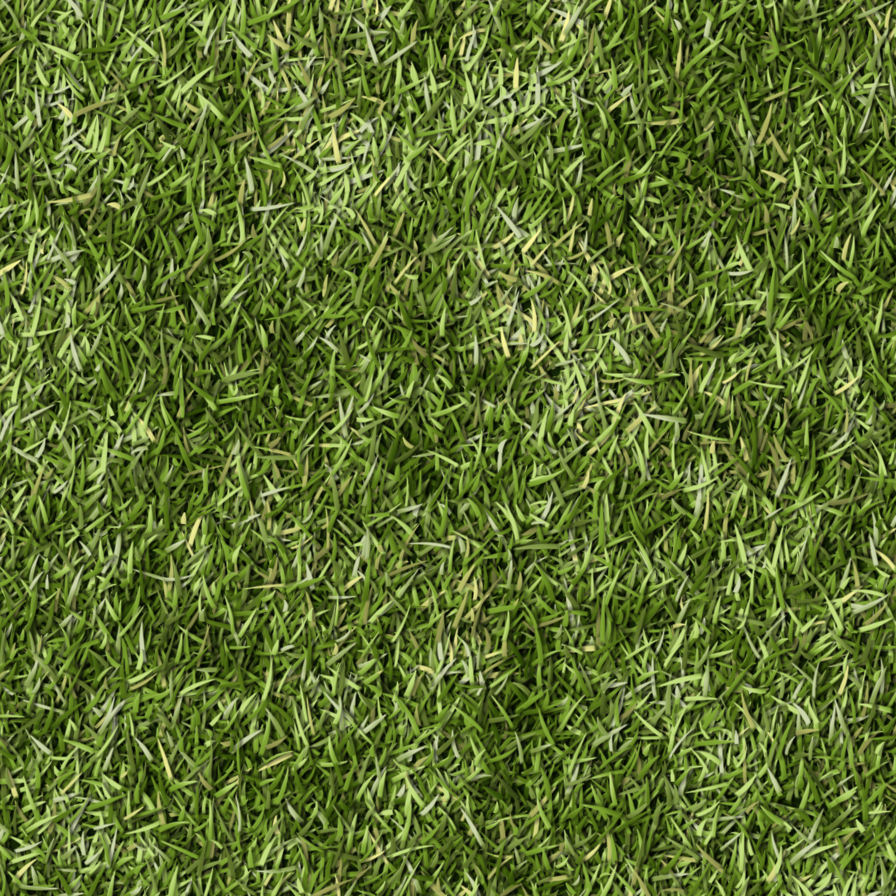
A Shadertoy shader for this texture:

```glsl
vec4 hash4(vec3 p) {
    vec4 q = fract(p.xyzx * vec4(0.1031, 0.1030, 0.0973, 0.1099));
    q += dot(q, q.wzxy + 33.33);
    return fract((q.xxyz + q.yzzw) * q.zywx);
}

float valueNoise(vec2 p) {
    vec2 i = floor(p), f = fract(p);
    f = f * f * (3.0 - 2.0 * f);
    float low = mix(hash4(vec3(i, 91.0)).x, hash4(vec3(i + vec2(1, 0), 91.0)).x, f.x);
    float high = mix(hash4(vec3(i + vec2(0, 1), 91.0)).x, hash4(vec3(i + 1.0, 91.0)).x, f.x);
    return mix(low, high, f.y);
}

// Deep shade through mid green to pale sunlit tips
vec3 grassRamp(float tone) {
    vec3 c = mix(vec3(0.08, 0.15, 0.01), vec3(0.20, 0.31, 0.03), smoothstep(0.0, 0.25, tone));
    c = mix(c, vec3(0.34, 0.46, 0.09), smoothstep(0.25, 0.50, tone));
    c = mix(c, vec3(0.49, 0.64, 0.19), smoothstep(0.50, 0.75, tone));
    return mix(c, vec3(0.77, 0.88, 0.50), smoothstep(0.75, 1.05, tone));
}

// Paints one layer of scattered blades and their shadows over the colour below
vec3 paintLayer(vec3 color, vec2 uv, float layer, float depth, float clump, float dryness) {
    const float cellSize = 0.0375;
    float soft = max(0.0013, 0.8 / iResolution.y);
    vec2 p = uv + hash4(vec3(layer, 7.0, 3.0)).xy * 5.0 + 2.0;
    vec2 home = floor(p / cellSize - 0.5);

    // Blades stay near their cell centres, so the four nearest cells suffice
    for (int k = 0; k < 4; k++) {
        vec2 cell = home + vec2(k & 1, k >> 1);
        vec4 shape = hash4(vec3(cell, layer));

        // Blade frame: mostly upright, leaning right, some lying flat
        float angle = -0.28 + (shape.z + fract(shape.z * 37.0) - 1.0) * 1.35;
        angle += 1.3 * step(0.86, fract(shape.w * 29.0));
        vec2 along = vec2(-sin(angle), cos(angle));
        vec2 d = p - (cell + 0.25 + 0.5 * shape.xy) * cellSize;
        vec2 q = vec2(dot(d, vec2(along.y, -along.x)), dot(d, along));
        float t = q.y / mix(0.007, 0.028, shape.w);
        if (abs(t) > 1.0 || abs(q.x) > 0.012) continue;

        vec4 look = hash4(vec3(cell, layer + 57.0));
        q.x -= (look.x - 0.5) * 0.006 * t * t;
        float width = mix(0.0015, 0.0031, look.w) * (1.0 - 0.7 * smoothstep(-0.2, 1.0, t));
        float ends = 1.0 - smoothstep(0.75, 1.0, abs(t));

        // Soft shadow thrown to the lower right
        float shadow = 1.0 - smoothstep(0.0, width + 0.0035, abs(q.x - 0.0025));
        color *= 1.0 - 0.38 * shadow * ends;
        float cover = (1.0 - smoothstep(width - soft, width + soft, abs(q.x))) * ends;
        if (cover <= 0.0) continue;

        float side = clamp(q.x / width, -1.0, 1.0);
        float tone = 0.36 + 0.45 * depth + (look.z - 0.5) * 0.62;
        tone += 0.11 * t - 0.07 * side + clump;
        vec3 blade = grassRamp(tone);

        // Greyish blades and straw
        vec3 greyish = blade * vec3(1.02, 0.96, 1.25) + vec3(0.02, 0.0, 0.05);
        blade = mix(blade, greyish, step(look.y, 0.28));
        vec3 straw = vec3(0.86, 0.80, 0.52) * (0.50 + 0.6 * tone);
        blade = mix(blade, straw, 0.65 * step(0.96 - 0.13 * dryness, look.y));
        color = mix(color, blade, cover);
    }
    return color;
}

void mainImage(out vec4 fragColor, in vec2 fragCoord) {
    vec2 uv = fragCoord / iResolution.y;

    // Broad clumps, small tufts and dry patches
    float clump = (valueNoise(uv * 5.0) - 0.5) * 0.20 + (valueNoise(uv * 19.0 + 40.0) - 0.5) * 0.34;
    clump += (valueNoise(uv * 42.0 + 15.0) - 0.5) * 0.24;
    float dryness = smoothstep(0.35, 0.85, valueNoise(uv * 6.0 + 80.0) + 0.25 * (uv.x - 0.5));

    // Dark soil, then blades from the ground up
    vec3 color = vec3(0.08, 0.15, 0.02);
    const int layers = 30;
    for (int i = 0; i < layers; i++) {
        float depth = float(i + 1) / float(layers);
        color = paintLayer(color, uv, float(i), depth, clump, dryness);
    }
    fragColor = vec4(color, 1.0);
}
```
